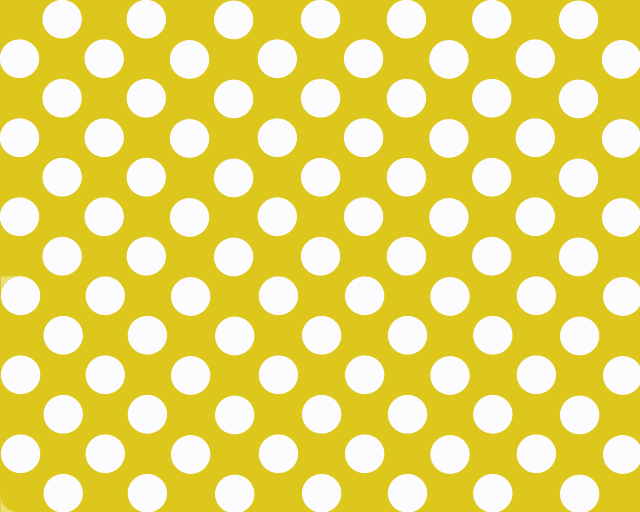
A Shadertoy shader for this pattern:

```glsl
#define GROUND vec3(0.868, 0.782, 0.112)
#define DOT vec3(0.99, 0.99, 0.997)
#define PALE vec3(0.92, 0.88, 0.47)
#define PITCH vec2(0.06719, 0.06173)
#define FIRST vec2(0.0306, 0.0300)
#define RADIUS vec2(0.0307, 0.0302)
#define SHIFT_ROW 7
#define ROW_SHIFT 0.0017
#define COLUMN_DROP 0.0011
#define CORNER 0.026

float bump(float x, float centre, float width) {
    float t = (x - centre) / width;
    return exp(-t * t);
}

// Dot centre on the staggered lattice, with its small placement errors
vec2 dotCentre(ivec2 cell) {
    vec2 centre = FIRST + vec2(cell) * PITCH;
    float column = float(cell.x);
    centre.x -= 0.0037 * bump(column, 3.3, 1.8) + 0.0014 * bump(column, 10.7, 1.3);
    if (cell.y >= SHIFT_ROW) centre.x += ROW_SHIFT;
    int phase = cell.x % 9;
    if (phase == 4 || phase == 5 || cell.x == 10) centre.y += COLUMN_DROP;
    return centre;
}

float ellipseDistance(vec2 p, vec2 radius) {
    return (length(p / radius) - 1.0) * min(radius.x, radius.y);
}

float cover(float dist, float pixel) {
    return 1.0 - smoothstep(-0.6 * pixel, 0.6 * pixel, dist);
}

// Part of a square corner left outside its rounded edge
float cornerSliver(vec2 p, float radius, float pixel) {
    float box = max(max(-p.x, -p.y), max(p.x, p.y) - radius);
    float outside = radius - length(p - radius);
    return cover(max(box, outside), pixel);
}

void mainImage(out vec4 fragColor, in vec2 fragCoord) {
    // Canvas widths, measured from the upper left
    float pixel = 1.0 / iResolution.x;
    float height = iResolution.y * pixel;
    vec2 p = vec2(fragCoord.x, iResolution.y - fragCoord.y) * pixel;

    // Pale marks on the left edge
    vec2 patchStart = vec2(0.0015, FIRST.y + float(SHIFT_ROW) * PITCH.y - RADIUS.y);
    float mark = cornerSliver(p - patchStart, RADIUS.x, pixel);
    mark = max(mark, cornerSliver(vec2(p.x - 0.001, height - p.y), CORNER, pixel));
    vec3 colour = mix(GROUND, PALE, mark);

    // Staggered dots
    ivec2 nearest = ivec2(round((p - FIRST) / PITCH));
    float dist = 1.0;
    for (int y = -1; y <= 1; y++) {
        for (int x = -1; x <= 1; x++) {
            ivec2 cell = nearest + ivec2(x, y);
            if (((cell.x + cell.y) & 1) == 1)
                dist = min(dist, ellipseDistance(p - dotCentre(cell), RADIUS));
        }
    }
    colour = mix(colour, DOT, cover(dist, pixel));

    fragColor = vec4(colour, 1.0);
}
```
